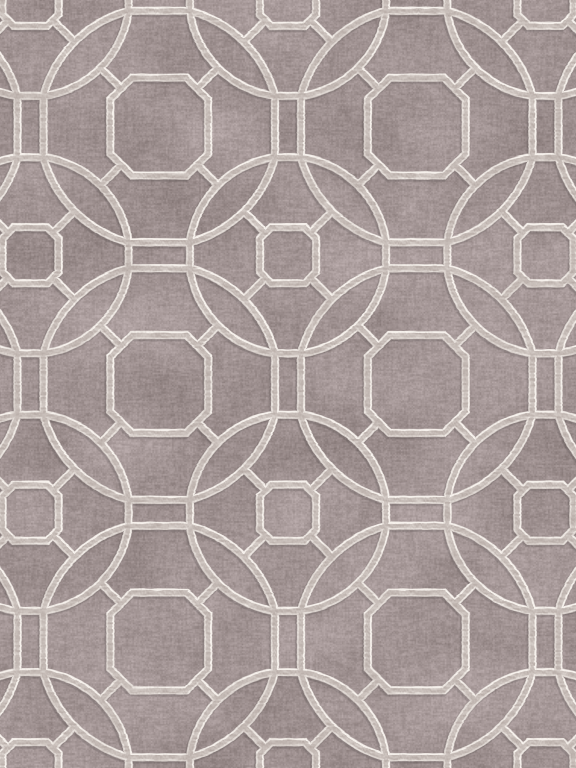
Write a Shadertoy shader that draws this pattern.

```glsl
// Woven trellis of lens arcs, linked octagons and small bars on worn mauve cloth.
#define REPEATS 2.237                  // tiles across the canvas width
#define BAND 0.0158                    // half width of the woven band
#define BAR vec2(0.0505, 0.119)        // half size of the bar between circles
#define BIG_OCT vec2(0.190, 0.209)     // flat and diagonal radius
#define SMALL_OCT vec2(0.109, 0.123)
#define WEAR 1.25                      // strength of the cloudy patches
#define DARK vec3(0.565, 0.512, 0.508)
#define LIGHT vec3(0.695, 0.640, 0.640)
#define BEIGE vec3(0.765, 0.725, 0.705)
#define IVORY vec3(0.965, 0.945, 0.925)

float hash(vec2 c) {
    vec3 q = fract(c.xyx * 0.1031);
    q += dot(q, q.yzx + 33.33);
    return fract((q.x + q.y) * q.z);
}

float valueNoise(vec2 p) {
    vec2 i = floor(p), f = fract(p);
    f = f * f * (3.0 - 2.0 * f);
    return mix(mix(hash(i), hash(i + vec2(1, 0)), f.x),
               mix(hash(i + vec2(0, 1)), hash(i + vec2(1, 1)), f.x), f.y);
}

float fbm(vec2 p) {
    float sum = 0.0, amp = 0.5;
    for (int i = 0; i < 4; i++) {
        sum += amp * valueNoise(p);
        p = p * 2.03 + 17.3;
        amp *= 0.5;
    }
    return sum / 0.9375;
}

float octagon(vec2 p, vec2 radii) {
    p = abs(p);
    return max(max(p.x, p.y) - radii.x, (p.x + p.y) * 0.70711 - radii.y);
}

float box(vec2 p, vec2 halfSize) {
    vec2 d = abs(p) - halfSize;
    return length(max(d, 0.0)) + min(max(d.x, d.y), 0.0);
}

// Distance to the centre line of the nearest band, in tile units.
float trellis(vec2 p) {
    p = abs(p - round(p));
    p = vec2(max(p.x, p.y), min(p.x, p.y));   // fold over the diagonal

    // Lens between two circles that meet at a bar corner
    vec2 tip = vec2(0.5 - BAR.x, BAR.y);
    float bigRadius = length(tip), smallRadius = length(tip - 0.5);
    float bigCircle = length(p) - bigRadius;
    float smallCircle = length(p - 0.5) - smallRadius;
    float d = length(p - tip);
    if (smallCircle < 0.0) d = min(d, abs(bigCircle));
    if (bigCircle < 0.0) d = min(d, abs(smallCircle));

    d = min(d, abs(box(p - vec2(0.5, 0.0), BAR)));
    d = min(d, abs(octagon(p, BIG_OCT)));
    d = min(d, abs(octagon(p - 0.5, SMALL_OCT)));

    // Diagonal links from each octagon out to the lens
    vec2 diag = vec2(p.x + p.y, p.x - p.y) * 0.70711;
    float lensStart = 0.70711 - smallRadius;
    vec2 span = vec2(BIG_OCT.y, lensStart);
    if (diag.x > 0.5 * (lensStart + bigRadius))
        span = vec2(bigRadius, 0.70711 - SMALL_OCT.y);
    float along = clamp(diag.x, span.x, span.y);
    return min(d, length(diag - vec2(along, 0.0)));
}

void mainImage(out vec4 fragColor, in vec2 fragCoord) {
    vec2 uv = (fragCoord - 0.5 * iResolution.xy) / iResolution.x;
    vec2 p = uv * REPEATS + vec2(0.5, 0.0);
    vec2 cloth = uv + 3.0;                    // keeps noise cells positive
    float aa = 0.75 * REPEATS / iResolution.x;

    // Cloth: cloudy wear, stretched threads and fine grain
    float cloud = fbm(cloth * vec2(7.0, 9.0));
    float thread = valueNoise(cloth * vec2(75.0, 330.0));
    float warp = valueNoise(cloth * vec2(300.0, 45.0));
    float grain = valueNoise(cloth * 380.0);
    float tone = 0.5 + WEAR * (cloud - 0.5) + 0.45 * (thread - 0.5)
               + 0.3 * (warp - 0.5) + 0.55 * (grain - 0.5);
    vec3 color = mix(DARK, LIGHT, tone);

    // Soft shadow under the raised band, falling down and left
    float d = trellis(p) + (thread - 0.5) * 0.003;
    float shadowDist = trellis(p + vec2(0.005, 0.007));
    color *= 1.0 - 0.14 * (1.0 - smoothstep(BAND - 0.003, BAND + 0.006, shadowDist));

    // Band: beige core with slanted stitches, ivory edges that fade in places
    float fade = fbm(cloth * 19.0);
    float stitch = 0.5 + 0.5 * sin(dot(cloth, vec2(330.0, 720.0)) + 5.0 * warp);
    float edge = smoothstep(0.38 * BAND, 0.72 * BAND, d);
    float lit = smoothstep(-0.006, 0.006, shadowDist - d);
    float shine = edge * mix(0.45, 1.0, lit) * (0.6 + 0.7 * fade);
    shine += 0.28 * stitch * fade + 0.4 * (thread - 0.5) + 0.25 * (grain - 0.5);
    vec3 yarn = mix(BEIGE, IVORY, clamp(shine, -0.3, 1.0));

    color = mix(color, yarn, 1.0 - smoothstep(BAND - aa, BAND + aa, d));
    fragColor = vec4(clamp(color, 0.0, 1.0), 1.0);
}
```
